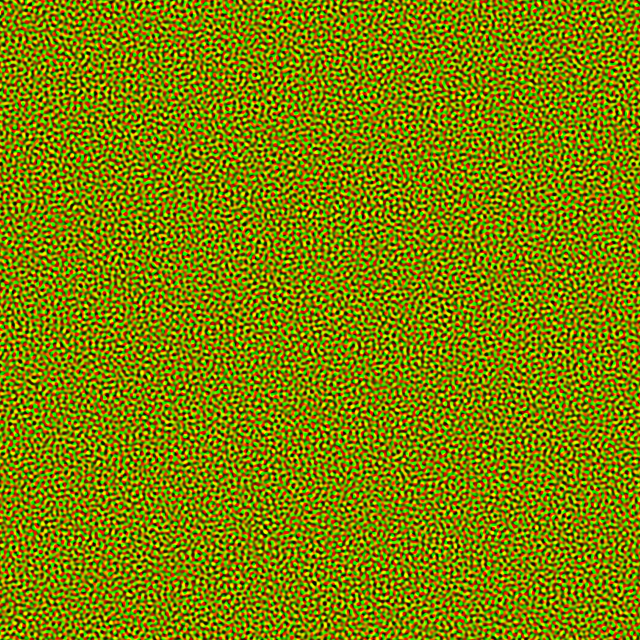
Give the GLSL for this texture, as a Shadertoy shader.

```glsl
// Fine isotropic labyrinth grain: independent red and green band-limited noise.
#define CYCLES 108.0     // mean grain periods per canvas height
#define SPREAD 0.28      // relative width of the frequency band
#define WAVES 48         // plane waves summed per channel
#define CONTRAST 0.8     // steepness of the tone curve
#define RED_LEVEL 0.505
#define GREEN_LEVEL 0.515

const float PI = 3.14159265;

float hash(vec2 p) {
    return fract(sin(dot(p, vec2(127.1, 311.7))) * 43758.5453);
}

// Random field of unit variance with a ring-shaped spectrum
float ringNoise(vec2 p, float seed) {
    float sum = 0.0;
    for (int i = 0; i < WAVES; i++) {
        float id = float(i);
        float angle = PI * (id + hash(vec2(id, seed))) / float(WAVES);
        float band = 2.0 * hash(vec2(id, seed + 17.0)) - 1.0;
        float phase = hash(vec2(id, seed + 41.0));
        float frequency = CYCLES * (1.0 + SPREAD * band);
        vec2 direction = vec2(cos(angle), sin(angle));
        sum += cos(2.0 * PI * (frequency * dot(p, direction) + phase));
    }
    return sum * sqrt(2.0 / float(WAVES));
}

// Spreads the bell-shaped noise evenly over the tonal range
float tone(float noise, float level) {
    return clamp(level + 0.5 * tanh(CONTRAST * noise), 0.0, 1.0);
}

void mainImage(out vec4 fragColor, in vec2 fragCoord) {
    vec2 uv = fragCoord / iResolution.y;
    float red = tone(ringNoise(uv, 3.0), RED_LEVEL);
    float green = tone(ringNoise(uv, 89.0), GREEN_LEVEL);
    fragColor = vec4(red, green, 0.0, 1.0);
}
```
